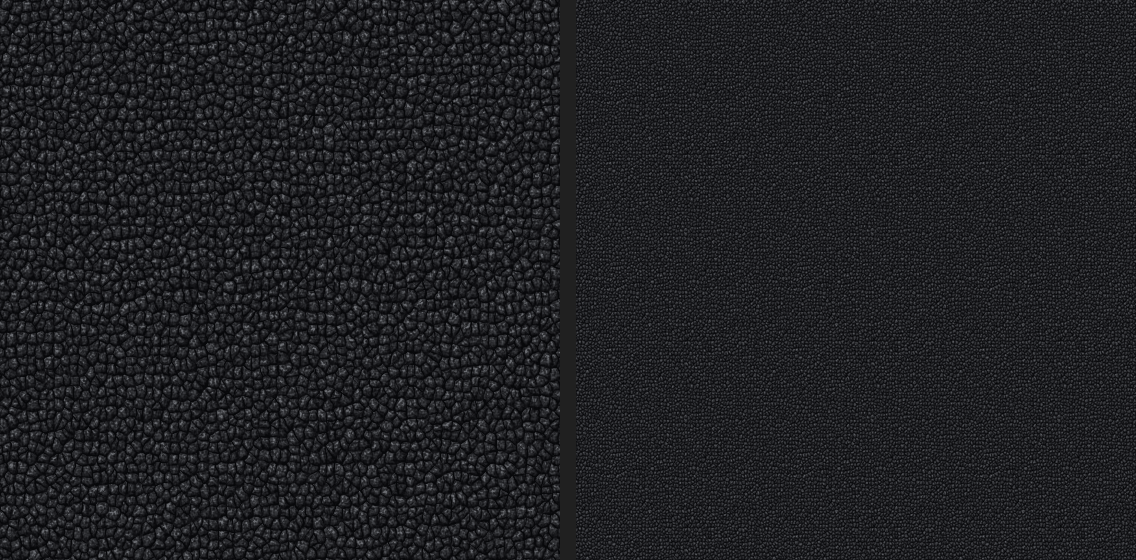
Left, the tile; right, the same tile 3 across and 3 down.
Reproduce this texture procedurally as a WebGL 2 fragment shader.

```glsl
#version 300 es
precision highp float;

uniform vec2 u_resolution;
out vec4 fragColor;

const float TAU = 6.28318;
const vec2 GRAIN_COUNT = vec2(62.0, 52.0);
const vec2 LIGHT_DIRECTION = vec2(-0.45, 0.89);

// Integer hash of a lattice cell, two values in 0..1
vec2 hash2(vec2 cell, float seed) {
    uvec2 v = uvec2(cell + seed * 641.0) * 1664525u + 1013904223u;
    for (int i = 0; i < 2; i++) {
        v.x += v.y * 1664525u;
        v.y += v.x * 1664525u;
        v ^= v >> 16u;
    }
    return vec2(v & 65535u) / 65535.0;
}

float cornerSlope(vec2 corner, vec2 toPoint, vec2 period, float seed) {
    float angle = TAU * hash2(mod(corner, period), seed).x;
    return dot(vec2(cos(angle), sin(angle)), toPoint);
}

// Gradient noise that wraps after the given number of cells
float gradientNoise(vec2 uv, vec2 period, float seed) {
    vec2 p = uv * period;
    vec2 i = floor(p);
    vec2 f = p - i;
    vec2 s = f * f * f * (f * (f * 6.0 - 15.0) + 10.0);
    vec2 e = vec2(1.0, 0.0);
    float low = mix(cornerSlope(i, f, period, seed),
                    cornerSlope(i + e.xy, f - e.xy, period, seed), s.x);
    float high = mix(cornerSlope(i + e.yx, f - e.yx, period, seed),
                     cornerSlope(i + e.xx, f - e.xx, period, seed), s.x);
    return mix(low, high, s.y);
}

vec2 noisePair(vec2 uv, vec2 period, float seed) {
    return vec2(gradientNoise(uv, period, seed),
                gradientNoise(uv, period, seed + 1.0));
}

vec2 grainCentre(vec2 cell, vec2 count) {
    return cell + 0.5 + 0.8 * (hash2(mod(cell, count), 1.0) - 0.5);
}

// Wrapped cells: xy = offset from grain centre, z = border distance, w = grain id
vec4 grains(vec2 uv, vec2 count) {
    vec2 p = uv * count;
    vec2 home = floor(p);
    vec2 nearestCell = home;
    vec2 nearest = vec2(8.0);
    for (int y = -1; y <= 1; y++) {
        for (int x = -1; x <= 1; x++) {
            vec2 cell = home + vec2(x, y);
            vec2 offset = grainCentre(cell, count) - p;
            if (dot(offset, offset) < dot(nearest, nearest)) {
                nearest = offset;
                nearestCell = cell;
            }
        }
    }
    float border = 8.0;
    for (int y = -2; y <= 2; y++) {
        for (int x = -2; x <= 2; x++) {
            if (x == 0 && y == 0) continue;
            vec2 offset = grainCentre(nearestCell + vec2(x, y), count) - p;
            border = min(border, dot(0.5 * (nearest + offset), normalize(offset - nearest)));
        }
    }
    return vec4(-nearest, border, hash2(mod(nearestCell, count), 2.0).x);
}

// Cool near-black tint for a brightness value
vec3 leatherColour(float tone) {
    return tone * vec3(0.98, 1.0, 1.02) + vec3(0.0, 0.0, 0.01);
}

void main() {
    vec2 uv = gl_FragCoord.xy / u_resolution;

    // Bend the grain on several scales
    vec2 bent = uv + 0.010 * noisePair(uv, vec2(7.0), 3.0)
                   + 0.004 * noisePair(uv, vec2(31.0), 5.0)
                   + 0.003 * noisePair(uv, vec2(94.0), 7.0);
    vec4 grain = grains(bent, GRAIN_COUNT);

    // Round crowns, bright on the side that faces the light
    float shoulder = smoothstep(0.0, 0.12, grain.z);
    float crown = smoothstep(0.04, 0.4, grain.z);
    float slope = dot(grain.xy, LIGHT_DIRECTION);
    float tone = 0.068 + 0.042 * shoulder
               + crown * 0.09 * mix(0.9, 1.1, grain.w)
               + 0.12 * slope * shoulder;

    // Thin creases that deepen and fade, crossed by hairline wrinkles
    float depth = smoothstep(-0.3, 0.3, gradientNoise(bent, vec2(74.0, 52.0), 9.0));
    float crease = 1.0 - smoothstep(0.01, 0.105, grain.z);
    float wrinkle = 1.0 - smoothstep(0.0, 0.11, abs(gradientNoise(bent, vec2(76.0, 50.0), 10.0)));
    tone *= (1.0 - crease * mix(0.1, 0.75, depth)) * (1.0 - 0.36 * wrinkle);

    // Fine pores and small glints on the lit crowns
    float pores = gradientNoise(uv, vec2(256.0), 11.0) + 0.9 * gradientNoise(uv, vec2(171.0), 12.0);
    float glint = smoothstep(0.0, 0.6, pores) * smoothstep(-0.15, 0.3, slope) * crown;
    tone *= 1.03 + 0.75 * pores;
    tone += 0.2 * glint;

    fragColor = vec4(leatherColour(clamp(tone, 0.03, 0.42)), 1.0);
}
```
